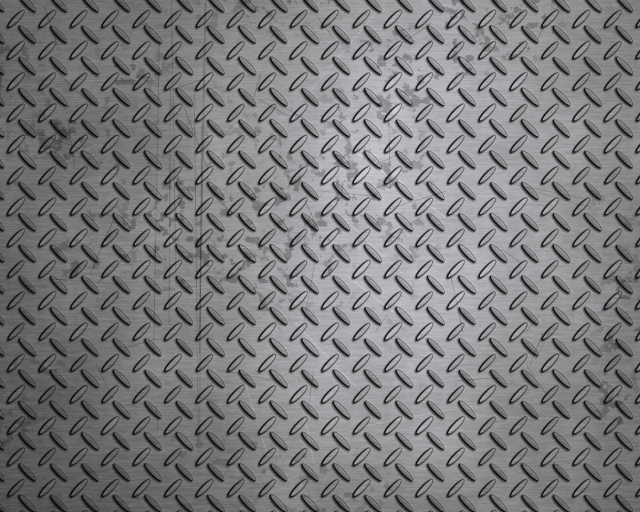
This texture is drawn by a Shadertoy shader. Its source:

```glsl
// Worn steel tread plate: slanted oval ridges in two directions on brushed, scratched metal.

const vec2 REPEATS = vec2(20.37, 16.37);        // cells across and up
const vec2 FALLING_PHASE = vec2(0.87, 0.27);    // ridge centres within a cell
const vec2 RISING_PHASE = vec2(0.507, 0.765);
const vec2 RIDGE_RADII = vec2(0.375, 0.098);    // half length and half width, in cells
const float RIM = 0.042;                        // width of the bevel, in cells
const vec2 LIGHT = vec2(0.91, 0.41);
const vec2 SHADOW_SHIFT = vec2(0.035, 0.04);
const vec2 GLOW_CENTRE = vec2(0.62, 0.60);
const vec2 GLOW_SIZE = vec2(0.37, 0.62);
const float DARK_LEVEL = 0.40;
const float GLOW_LEVEL = 0.34;
const vec3 WARM_TINT = vec3(1.005, 1.0, 0.992);
const vec3 COOL_TINT = vec3(0.990, 0.997, 1.015);
const vec2 STAIN_CENTRE = vec2(0.97, 0.39);
const int SCRATCHES = 64;
const int LONG_SCRATCHES = 7;                   // upright ones, drawn first

float hash(vec2 p) {
    return fract(sin(dot(p, vec2(127.1, 311.7))) * 43758.5453);
}

float noise(vec2 p) {
    vec2 i = floor(p), f = fract(p);
    f = f * f * (3.0 - 2.0 * f);
    return mix(mix(hash(i), hash(i + vec2(1, 0)), f.x),
               mix(hash(i + vec2(0, 1)), hash(i + vec2(1, 1)), f.x), f.y);
}

float fbm(vec2 p) {
    float sum = 0.0, amp = 0.5;
    for (int i = 0; i < 4; i++) {
        sum += amp * noise(p);
        p = p * 2.03 + 17.0;
        amp *= 0.5;
    }
    return sum / 0.9375;
}

// Approximate signed distance to an ellipse
float ellipse(vec2 q, vec2 r) {
    float k = length(q / r);
    return k * (k - 1.0) / max(length(q / (r * r)), 1e-4);
}

float segment(vec2 p, vec2 a, vec2 b) {
    vec2 ab = b - a;
    return length(p - a - ab * clamp(dot(p - a, ab) / dot(ab, ab), 0.0, 1.0));
}

// Lays one family of bevelled ridges over the metal level
float addRidges(float metal, vec2 cell, vec2 phase, float slope, float top, float px) {
    vec2 grid = cell - phase;
    vec2 id = floor(grid + 0.5);
    vec2 q = grid - id;
    vec2 along = normalize(vec2(1.0, slope));
    mat2 toLocal = mat2(along.x, -along.y, along.y, along.x);
    float vary = hash(id + slope * 7.0) - 0.5;
    vec2 radii = RIDGE_RADII * (1.0 + vec2(0.06, 0.12) * vary);

    vec2 local = toLocal * q;
    float d = ellipse(local, radii);
    vec2 normal = normalize(local / (radii * radii) + 1e-4) * toLocal;
    float lit = dot(normal, LIGHT);

    float shadow = smoothstep(0.05, -0.03, ellipse(toLocal * (q + SHADOW_SHIFT), radii));
    float ground = metal * (1.0 - 0.48 * shadow);
    ground *= 1.0 + 0.14 * smoothstep(0.07, 0.0, d) * max(lit, 0.0);

    float face = metal * (top + 0.14 * vary + 0.5 * local.y);
    float bevel = metal * mix(0.10, 1.22, smoothstep(-0.75, 0.7, lit));
    float raised = mix(face, bevel, smoothstep(-RIM - px, -RIM + px, d));
    float crease = smoothstep(0.014 + px, 0.0, abs(d + 0.004));
    return mix(ground, raised, smoothstep(px, -px, d * 1.6)) * (1.0 - 0.42 * crease);
}

// Signed sum of dark (negative) and bright (positive) scratches
float scratches(vec2 p, float aspect, float px) {
    float sum = 0.0;
    for (int i = 0; i < SCRATCHES; i++) {
        float n = float(i);
        float h1 = hash(vec2(n, 1.3)), h2 = hash(vec2(n, 2.7));
        float h3 = hash(vec2(n, 4.1)), h4 = hash(vec2(n, 5.9));
        bool upright = i < LONG_SCRATCHES;
        vec2 mid = upright ? vec2(0.17 + 0.15 * sqrt(h1), 0.45 + 0.4 * h2)
                           : vec2(0.08 + 0.82 * h1 * sqrt(h1), 0.15 + 0.8 * h2);
        mid.x *= aspect;
        float angle = upright ? 1.57 + 0.04 * (h3 - 0.5) : 3.14 * h3;
        float reach = upright ? 0.15 + 0.25 * h4 : 0.02 + 0.10 * h4 * h4;
        vec2 arm = reach * vec2(cos(angle), sin(angle));
        float d = segment(p, mid - arm, mid + arm);
        float broken = 0.35 + 0.65 * noise(p * 24.0 + n * 9.0);
        float tone = h4 > 0.72 && !upright ? 0.16 : -0.26;
        sum += tone * broken * clamp((0.0009 - d) / px + 0.5, 0.0, 1.0);
    }
    return sum;
}

void mainImage(out vec4 fragColor, in vec2 fragCoord) {
    vec2 uv = fragCoord / iResolution.xy;
    float aspect = iResolution.x / iResolution.y;
    vec2 p = uv * vec2(aspect, 1.0);

    // Broad sheen, darker toward the left and the bottom
    vec2 g = (uv - GLOW_CENTRE) / GLOW_SIZE;
    float metal = DARK_LEVEL + GLOW_LEVEL * exp(-dot(g, g));
    metal -= 0.07 * smoothstep(0.5, 0.0, uv.y) * smoothstep(0.5, 0.0, uv.x);

    // Brushing and mottling
    metal += 0.06 * (noise(uv * vec2(45.0, 420.0)) - 0.5);
    metal += 0.04 * (noise(uv * vec2(160.0, 330.0) + 40.0) - 0.5);
    metal += 0.13 * (fbm(p * 7.0) - 0.5);

    // Pits gathered in patches, and one stain
    vec2 s = (uv - STAIN_CENTRE) / vec2(0.05, 0.06);
    float stain = exp(-dot(s, s));
    float patches = smoothstep(0.50, 0.68, fbm(p * 4.0 + 31.0)) + stain;
    float pits = smoothstep(0.58, 0.72, fbm(p * 62.0 + 5.0));
    float wear = scratches(p, aspect, 1.0 / iResolution.y) - 0.24 * min(patches, 1.2) * pits;

    vec2 cell = uv * REPEATS;
    float px = REPEATS.x / iResolution.x;
    float level = metal * (1.0 + wear);
    level = addRidges(level, cell, FALLING_PHASE, -1.04, 0.80, px);
    level = addRidges(level, cell, RISING_PHASE, 1.04, 1.00, px);

    vec3 tint = mix(WARM_TINT, COOL_TINT, smoothstep(0.4, 0.7, metal) + 0.5 * stain);
    fragColor = vec4(clamp(level * tint, 0.0, 1.0), 1.0);
}
```
